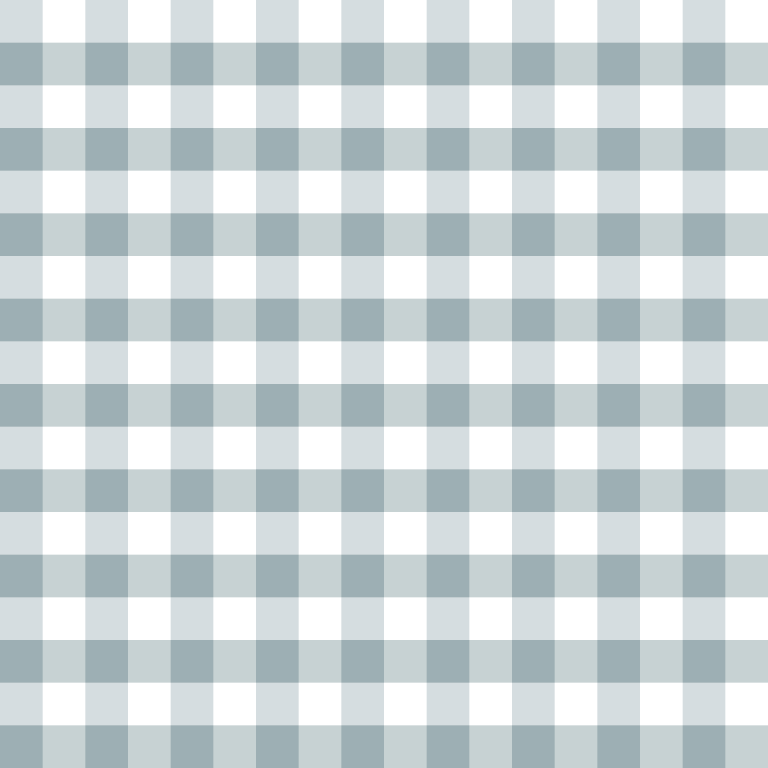
Write a Shadertoy shader that draws this pattern.

```glsl
// Coverage of stripes filling the first half of every unit repeat
vec2 stripeCoverage(vec2 p, vec2 pixel) {
    vec2 inside = 0.25 - abs(fract(p + 0.25) - 0.5);
    return clamp(inside / pixel + 0.5, 0.0, 1.0);
}

void mainImage(out vec4 fragColor, in vec2 fragCoord) {
    const float repeats = 9.0;
    vec2 p = repeats * fragCoord / iResolution.xy;
    vec2 stripe = stripeCoverage(p, repeats / iResolution.xy);

    // Gingham: x selects the vertical stripes, y the horizontal ones
    vec3 ground = vec3(1.0);
    vec3 vertical = vec3(0.837, 0.867, 0.877);
    vec3 horizontal = vec3(0.780, 0.824, 0.827);
    vec3 crossing = vec3(0.616, 0.686, 0.704);

    vec3 lightRow = mix(ground, vertical, stripe.x);
    vec3 darkRow = mix(horizontal, crossing, stripe.x);
    fragColor = vec4(mix(lightRow, darkRow, stripe.y), 1.0);
}
```
